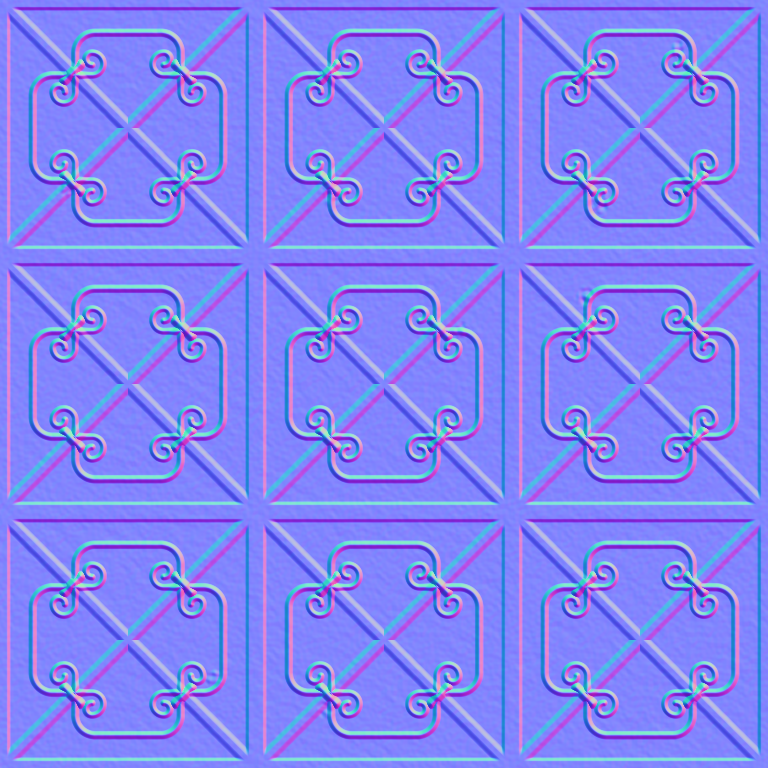
Write a three.js fragment shader that draws this texture map.

```glsl
varying vec2 vUv;

const float TILES = 3.0;

vec2 hash2(vec2 p) {
  p = vec2(dot(p, vec2(127.1, 311.7)), dot(p, vec2(269.5, 183.3)));
  return fract(sin(p) * 43758.55);
}

float cornerDot(vec2 cell, vec2 f, vec2 corner) {
  return dot(hash2(cell + corner) * 2.0 - 1.0, f - corner);
}

float gradientNoise(vec2 p) {
  vec2 i = floor(p), f = fract(p);
  vec2 u = f * f * f * (f * (f * 6.0 - 15.0) + 10.0);
  float low = mix(cornerDot(i, f, vec2(0.0)), cornerDot(i, f, vec2(1.0, 0.0)), u.x);
  float high = mix(cornerDot(i, f, vec2(0.0, 1.0)), cornerDot(i, f, vec2(1.0)), u.x);
  return mix(low, high, u.y);
}

// Distances to centre lines
float segment(vec2 p, vec2 a, vec2 b) {
  vec2 ab = b - a;
  return length(p - a - ab * clamp(dot(p - a, ab) / dot(ab, ab), 0.0, 1.0));
}

float halfRing(vec2 p, vec2 center, float radius, float side) {
  p -= center;
  return p.y * side > 0.0 ? abs(length(p) - radius)
                          : length(vec2(abs(p.x) - radius, p.y));
}

float arch(vec2 p, vec2 corner, float radius, float foot) {
  if (p.y < foot) return length(p - vec2(corner.x, foot));
  vec2 e = p - corner + radius;
  return abs(length(max(e, 0.0)) + min(max(e.x, e.y), 0.0) - radius);
}

float tube(float d, float radius, float rise) {
  return rise * (1.0 - smoothstep(0.0, radius, d));
}

// One bar of the ring, ending in a scroll
float bracket(vec2 q, float foot, float stem) {
  float d = arch(q, vec2(stem, 0.372), 0.078, foot);
  d = min(d, halfRing(q, vec2(stem + 0.044, foot), 0.044, -1.0));
  d = min(d, halfRing(q, vec2(stem + 0.064, foot), 0.024, 1.0));
  float radius = mix(0.0145, 0.0175, smoothstep(foot, foot + 0.06, q.y));
  return tube(d, radius, radius);
}

float ornament(vec2 q, float knotAt, float knotReach) {
  float bars = max(bracket(q, 0.14, 0.206), bracket(q.yx, 0.14, 0.206));
  vec2 reach = vec2(-knotReach, knotReach);
  float knot = segment(q, knotAt + reach, knotAt - reach);
  return max(bars, tube(knot, 0.023, 0.027));
}

// Four sunken triangles between the frame and the diagonals
float panels(vec2 q, float depth) {
  float edge = 0.466 - max(q.x, q.y);
  float diagonal = abs(q.x - q.y) * 0.7071;
  return -depth * smoothstep(-0.008, 0.008, edge)
                * smoothstep(-0.012, 0.012, diagonal - 0.02);
}

// Sparse chipped spots, independent of the tiles
float chips(vec2 p, float chance) {
  vec2 id = floor(p);
  vec2 center = 0.3 + 0.4 * hash2(id + 17.0);
  vec2 pick = hash2(id + 5.0);
  float radius = mix(0.07, 0.15, pick.y);
  float spot = 1.0 - smoothstep(radius * 0.3, radius, length(fract(p) - center));
  return spot * step(pick.x, chance);
}

float plaster(vec2 p) {
  float grain = 0.0011 * gradientNoise(p * 48.0);
  float trowel = 0.0015 * gradientNoise(mat2(0.8, 0.6, -0.6, 0.8) * p * vec2(14.0, 26.0));
  float damage = 0.012 * gradientNoise(p * 34.0 + 9.0) * chips(p * 2.0, 0.28);
  return grain + trowel + damage;
}

float relief(vec2 p) {
  vec2 q = abs(fract(p) - 0.5);
  return panels(q, 0.0135) + ornament(q, 0.217, 0.031) + plaster(p);
}

vec3 surfaceNormal(vec2 p, float reach) {
  vec2 e = vec2(reach, 0.0);
  vec2 slope = vec2(relief(p + e.xy) - relief(p - e.xy),
                    relief(p + e.yx) - relief(p - e.yx)) / (2.0 * reach);
  return normalize(vec3(-slope, 1.0));
}

void main() {
  vec3 normal = surfaceNormal(vUv * TILES, 0.002);
  vec3 tint = vec3(0.508, 0.52, 0.495);
  gl_FragColor = vec4(tint + 0.5 * normal, 1.0);
}
```
